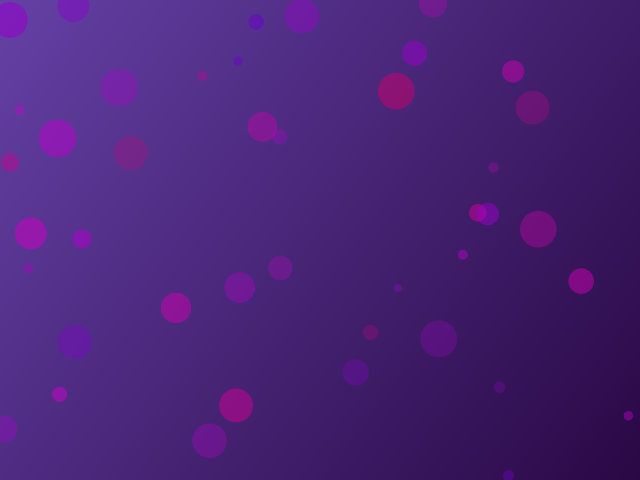
Write a Shadertoy shader that draws this background.

```glsl
// Translucent violet and magenta discs scattered over a diagonal purple gradient.

// Three independent pseudo-random values in 0..1 for one seed.
vec3 hash3(float seed) {
    return fract(sin(seed * vec3(12.99, 78.23, 39.35) + vec3(1.7, 4.1, 2.6)) * 4375.85);
}

// Deep violet at 0, magenta in the middle, dark pink at 1.
vec3 discTint(float h) {
    return 0.8 * vec3(min(1.0, 0.5 + h), 0.0, min(1.0, 1.5 - h));
}

void mainImage(out vec4 fragColor, in vec2 fragCoord) {
    // Canvas height is one unit.
    vec2 canvas = iResolution.xy / iResolution.y;
    vec2 p = fragCoord / iResolution.y;
    float halfPixel = 0.5 / iResolution.y;

    // Gradient along the diagonal from the top left to the bottom right corner.
    vec2 fromTopLeft = vec2(p.x, canvas.y - p.y);
    float along = dot(fromTopLeft, canvas) / dot(canvas, canvas);
    vec3 color = mix(vec3(0.392, 0.255, 0.647), vec3(0.165, 0.031, 0.271), along);

    // Discs: an even sequence of places, loosened by jitter.
    for (float i = 1.0; i <= 42.0; i++) {
        vec3 place = hash3(i);
        vec3 look = hash3(i + 61.3);
        vec2 center = fract(i * vec2(0.7549, 0.5698) + 0.2 * place.xy) * canvas;
        float radius = mix(0.008, 0.040, place.z);
        float edge = length(p - center) - radius;
        float cover = 1.0 - smoothstep(-halfPixel, halfPixel, edge);
        float opacity = mix(0.25, 0.58, look.y);
        color = mix(color, discTint(look.x), cover * opacity);
    }

    fragColor = vec4(color, 1.0);
}
```
